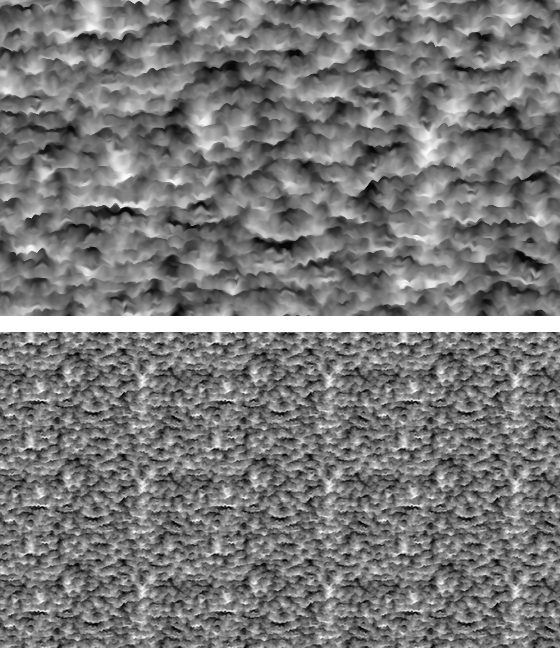
Top, the tile; bottom, the same tile 3 across and 3 down.
Write a WebGL 2 fragment shader that draws this texture.

```glsl
#version 300 es
precision highp float;
// Soft grey relief of ragged, overlapping tufts lying in loose horizontal rows.
// Wrapping gradient noise is pushed downwards by its own height, so every tuft
// fades out above and ends sharply below; ridged noise frays the lower rims.

#define BROAD_CELLS vec2(7.0, 6.0)
#define TUFT_CELLS vec2(20.0, 20.0)
#define LOBE_CELLS vec2(41.0, 37.0)
#define FIBRE_CELLS vec2(88.0, 64.0)
#define FRAY_CELLS vec2(46.0, 23.0)
#define LAYER_WEIGHTS vec4(0.42, 1.0, 0.45, 0.15)
#define OVERHANG 0.030
#define FRAY_DEPTH 0.026
#define SWAY 0.006
#define MEAN_GREY 0.458
#define CONTRAST 0.65

uniform vec2 u_resolution;
out vec4 fragColor;

// Unit gradient for an integer lattice cell.
vec2 latticeGradient(vec2 cell, float seed) {
    uvec3 h = uvec3(cell, seed) * uvec3(73856093u, 19349663u, 83492791u);
    uint n = h.x ^ h.y ^ h.z;
    n = (n ^ (n >> 16)) * 0x7feb352du;
    n = (n ^ (n >> 15)) * 0x846ca68bu;
    n ^= n >> 16;
    float angle = float(n & 0xffffu) / 65536.0 * 6.28319;
    return vec2(cos(angle), sin(angle));
}

float cornerValue(vec2 cell, vec2 local, vec2 corner, vec2 cells, float seed) {
    return dot(latticeGradient(mod(cell + corner, cells), seed), local - corner);
}

// Gradient noise that repeats over the unit square.
float wrapNoise(vec2 uv, vec2 cells, float seed) {
    vec2 p = uv * cells;
    vec2 cell = floor(p);
    vec2 f = p - cell;
    vec2 s = f * f * f * (f * (f * 6.0 - 15.0) + 10.0);
    float low = mix(cornerValue(cell, f, vec2(0, 0), cells, seed),
                    cornerValue(cell, f, vec2(1, 0), cells, seed), s.x);
    float high = mix(cornerValue(cell, f, vec2(0, 1), cells, seed),
                     cornerValue(cell, f, vec2(1, 1), cells, seed), s.x);
    return mix(low, high, s.y);
}

// Relief height, centred on zero.
float relief(vec2 uv) {
    vec4 layers = vec4(wrapNoise(uv, BROAD_CELLS, 1.0),
                       wrapNoise(uv + 0.013, TUFT_CELLS, 2.0),
                       wrapNoise(uv + 0.007, LOBE_CELLS, 3.0),
                       wrapNoise(uv, FIBRE_CELLS, 4.0));
    return dot(layers, LAYER_WEIGHTS);
}

void main() {
    vec2 uv = gl_FragCoord.xy / u_resolution;

    // Creased offsets: sharp ridges hang down as points.
    float crease = abs(wrapNoise(uv, FRAY_CELLS, 5.0));
    float sway = wrapNoise(uv, FRAY_CELLS, 6.0);
    vec2 frayed = uv + vec2(SWAY * sway, -FRAY_DEPTH * crease);

    // Bright tufts slide down over the dark gaps beneath them.
    float height = relief(frayed);
    for (int i = 0; i < 3; i++) {
        height = relief(frayed + vec2(0.0, OVERHANG * height));
    }

    float grey = clamp(MEAN_GREY + CONTRAST * height, 0.03, 0.98);
    fragColor = vec4(vec3(grey), 1.0);
}
```
